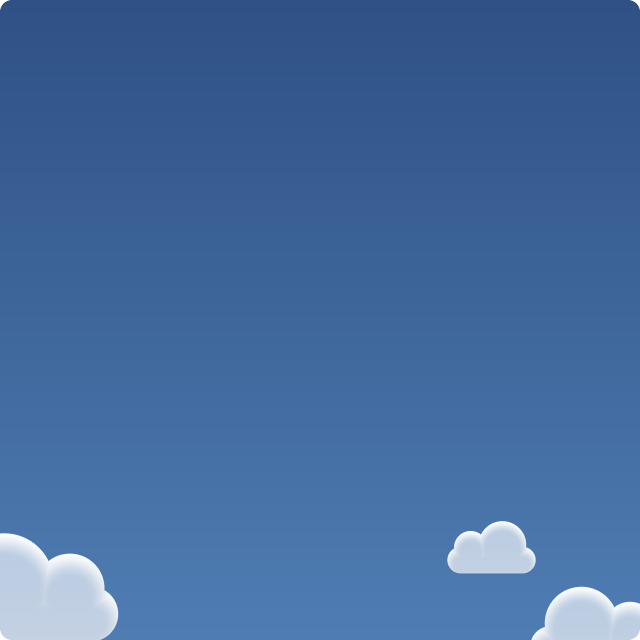
A Shadertoy shader for this background:

```glsl
float circle(vec2 p, vec2 center, float radius) {
    return length(p - center) - radius;
}

float roundBox(vec2 p, vec2 halfSize, float radius) {
    vec2 q = abs(p) - halfSize + radius;
    return length(max(q, 0.0)) + min(max(q.x, q.y), 0.0) - radius;
}

// Cloud of unit width, resting on y = 0
float cloudShape(vec2 p) {
    float base = roundBox(p - vec2(0.0, 0.151), vec2(0.5, 0.151), 0.151);
    float smallPuff = circle(p, vec2(-0.236, 0.292), 0.189);
    float bigPuff = circle(p, vec2(0.123, 0.322), 0.27);
    return min(base, min(smallPuff, bigPuff));
}

// A negative width mirrors the cloud
vec3 paintCloud(vec3 color, vec2 uv, vec2 origin, float width, float pixel) {
    float size = abs(width);
    vec2 p = (uv - origin) / vec2(width, size);

    // Pale body with a soft white rim lit from above
    vec3 body = mix(vec3(0.765, 0.82, 0.885), vec3(0.725, 0.795, 0.885), clamp(p.y * 1.6, 0.0, 1.0));
    float rim = smoothstep(-0.08, 0.06, cloudShape(p + vec2(0.0, 0.05)));
    vec3 shade = mix(body, vec3(0.995), rim);

    float mask = clamp(0.5 - cloudShape(p) * size / pixel, 0.0, 1.0);
    return mix(color, shade, mask);
}

void mainImage(out vec4 fragColor, in vec2 fragCoord) {
    vec2 uv = fragCoord / iResolution.xy;
    float pixel = 1.0 / iResolution.y;

    // Sky
    vec3 color = mix(vec3(0.31, 0.49, 0.70), vec3(0.184, 0.316, 0.522), uv.y);

    // Clouds
    color = paintCloud(color, uv, vec2(0.768, 0.104), 0.138, pixel);
    color = paintCloud(color, uv, vec2(0.0417, -0.0026), -0.286, pixel);
    color = paintCloud(color, uv, vec2(0.9345, -0.0423), -0.212, pixel);

    // Rounded panel corners
    float panel = roundBox(uv - 0.5, vec2(0.5), 0.019);
    color = mix(color, vec3(1.0), clamp(0.5 + panel / pixel, 0.0, 1.0) * step(-0.25 * pixel, panel));

    fragColor = vec4(color, 1.0);
}
```
